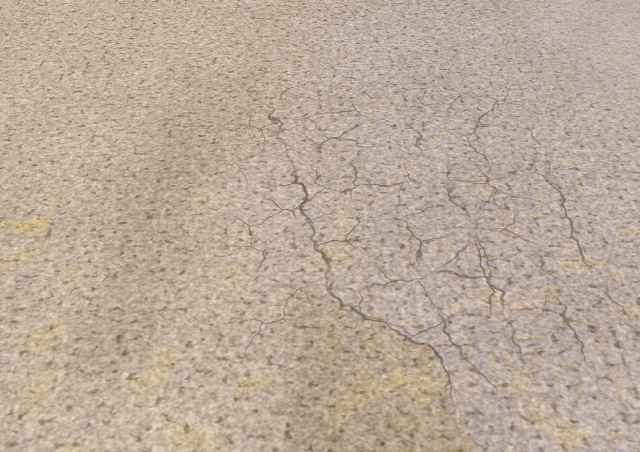
Write a Shadertoy shader that draws this texture.

```glsl
// Weathered asphalt seen at a slant: dusty tan on the left, mauve grey on the right.
// Gradient noise on a tilted ground plane gives the grain; warped Voronoi borders and
// wandering paths give the cracks; jittered cells scatter the loose stones.

const vec3 DUST = vec3(0.765, 0.700, 0.626);
const vec3 ASPHALT = vec3(0.735, 0.675, 0.635);
const vec3 HAZE = vec3(0.750, 0.697, 0.672);
const vec3 GRAVEL = vec3(0.705, 0.632, 0.545);
const vec3 OCHRE = vec3(0.800, 0.700, 0.520);
const vec3 CRACK = vec3(0.400, 0.335, 0.290);
const vec3 STONE = vec3(0.800, 0.735, 0.670);
const vec3 PAINT = vec3(0.880, 0.770, 0.450);
const float HORIZON = 2.0;         // height where the ground would vanish
const float GRAIN_CONTRAST = 0.125;
const float PIT_DEPTH = 0.17;
const float CRACK_CELLS = 9.5;     // crack cells per canvas height
const float CRACK_WIDTH = 0.0012;
const int LONG_CRACKS = 4;

vec2 hash2(vec2 p) {
    vec3 h = fract(p.xyx * vec3(0.1031, 0.1030, 0.0973));
    h += dot(h, h.yzx + 33.33);
    return fract((h.xx + h.yz) * h.zy);
}

float slope(vec2 cell, vec2 offset) {
    float angle = 6.2832 * hash2(cell).x;
    return dot(vec2(cos(angle), sin(angle)), offset);
}

// Gradient noise, roughly -0.7 to 0.7
float noise(vec2 p) {
    vec2 i = floor(p), f = fract(p);
    vec2 u = f * f * f * (f * (f * 6.0 - 15.0) + 10.0);
    vec2 e = vec2(1.0, 0.0);
    return mix(mix(slope(i, f), slope(i + e, f - e), u.x),
               mix(slope(i + e.yx, f - e.yx), slope(i + 1.0, f - 1.0), u.x), u.y);
}

// Smooth ramp from 0 at a to 1 at b, in either direction
float ramp(float a, float b, float x) {
    float t = clamp((x - a) / (b - a), 0.0, 1.0);
    return t * t * (3.0 - 2.0 * t);
}

// Distance to the nearest Voronoi border
float cellBorder(vec2 p) {
    vec2 i = floor(p), f = fract(p), nearest = vec2(0.0);
    float best = 9.0, border = 9.0;
    for (int k = 0; k < 9; k++) {
        vec2 g = vec2(k % 3 - 1, k / 3 - 1);
        vec2 r = g + hash2(i + g) - f;
        if (dot(r, r) < best) { best = dot(r, r); nearest = r; }
    }
    for (int k = 0; k < 25; k++) {
        vec2 g = vec2(k % 5 - 2, k / 5 - 2);
        vec2 r = g + hash2(i + g) - f, d = r - nearest;
        if (dot(d, d) > 0.0001) border = min(border, dot(0.5 * (r + nearest), normalize(d)));
    }
    return border;
}

// Scattered stones: x is the lit body, y the shadow below it
vec2 stones(vec2 p, float density, float blur) {
    vec2 cell = floor(p), rnd = hash2(cell + 71.0), size = hash2(cell + 19.0);
    vec2 d = fract(p) - mix(vec2(0.35), vec2(0.65), rnd);
    d += 0.12 * vec2(noise(p * 3.0), noise(p * 3.0 + 40.0));
    float radius = mix(0.12, 0.27, size.x), present = step(size.y, density);
    float body = ramp(radius + blur, radius - blur, length(d));
    float shade = ramp(radius + blur, radius - blur, length(d + vec2(-0.05, 0.13)));
    return present * vec2(body, shade * (1.0 - body));
}

// Main break: runs down the middle, then swings right around the gravel
float mainPath(float y) {
    return 0.55 + 0.33 * (0.815 - y) + 0.035 * ramp(0.82, 0.74, y) + 0.19 * ramp(0.36, 0.20, y);
}

void mainImage(out vec4 fragColor, in vec2 fragCoord) {
    vec2 uv = fragCoord / iResolution.y;
    float pixel = 1.0 / iResolution.y;

    // Tilted ground plane, scaled to canvas units near the middle
    float depth = 1.0 / (HORIZON - uv.y);
    vec2 ground = 1.5 * vec2((uv.x - 0.7) * depth, 2.4 * depth);

    // Wandering coordinates for ragged outlines
    vec2 wander = vec2(noise(ground * 13.0), noise(ground * 13.0 + 50.0)) * 0.030
                + vec2(noise(ground * 45.0), noise(ground * 45.0 + 90.0)) * 0.012;
    vec2 rough = uv + wander;
    float broad = noise(ground * 3.5 + 7.0), patches = noise(ground * 9.0 + 31.0);

    // Regions
    float right = ramp(0.45, 1.05, uv.x + 0.25 * broad);
    float haze = ramp(0.95, 1.4, uv.x) * ramp(0.62, 0.95, uv.y);
    float hollow = ramp(0.60, 0.68, rough.x) * ramp(0.01, -0.02, rough.x - mainPath(rough.y))
                 * ramp(0.38, 0.30, rough.y);
    float track = ramp(0.15, 0.02, abs(rough.x - 0.15 - 0.38 * uv.y)) * ramp(0.08, 0.25, uv.y)
                * ramp(0.92, 0.70, uv.y);
    float loose = max(hollow, 0.65 * track);

    // Ground colour
    vec3 color = mix(DUST, ASPHALT, right);
    color = mix(color, HAZE, haze);
    color = mix(color, GRAVEL, loose);
    float ochre = ramp(0.12, 0.5, patches) * ramp(0.75, 0.35, uv.y);
    color = mix(color, OCHRE, 0.4 * ochre);
    float tint = noise(ground * 38.0 + 11.0);
    color += tint * vec3(0.025, 0.005, -0.035) * (0.5 + right);
    color += 0.035 * broad + 0.03 * patches;

    // Fine grain and dark pits
    float grain = 0.7 * noise(ground * 42.0) + noise(ground * 85.0 + 5.0) + 0.9 * noise(ground * 150.0 + 9.0);
    float pits = ramp(0.18, 0.55, noise(ground * vec2(52.0, 62.0) + 17.0) + 0.4 * noise(ground * 110.0));
    float relief = mix(1.0, 0.55, haze);
    color += relief * (GRAIN_CONTRAST * grain - PIT_DEPTH * pits * vec3(0.95, 1.0, 1.0));

    // Painted dash at the left edge
    float paint = ramp(0.012, 0.005, abs(rough.y - 0.497)) * ramp(0.12, 0.10, rough.x);
    color = mix(color, PAINT, paint * ramp(-0.35, 0.2, grain) * 0.7);

    // Net of cracks
    float broken = ramp(-0.3, 0.3, noise(ground * 8.0 + 60.0));
    float zone = ramp(0.42, 0.62, uv.x) * ramp(1.4, 1.05, uv.x) * ramp(0.92, 0.72, uv.y)
               * (1.0 - hollow) * ramp(0.0, 0.3, uv.y);
    float edge = cellBorder((ground + wander * 0.8) * CRACK_CELLS) / CRACK_CELLS;
    float crack = 0.62 * zone * broken * ramp(CRACK_WIDTH + 1.2 * pixel, CRACK_WIDTH - 0.3 * pixel, edge);

    // Long slanting cracks and the main break
    for (int k = 0; k < LONG_CRACKS; k++) {
        float n = float(k), start = 0.82 - 0.05 * n;
        float path = 0.72 + 0.155 * n + 0.52 * (start - uv.y) + 0.05 * noise(vec2(uv.y * 5.0, n * 7.3));
        float line = ramp(CRACK_WIDTH + 1.6 * pixel, CRACK_WIDTH - 0.3 * pixel, 0.85 * abs(rough.x - path));
        float strength = ramp(-0.35, 0.25, noise(vec2(uv.y * 11.0, n + 3.4)));
        crack = max(crack, 0.65 * line * strength * ramp(start, start - 0.06, uv.y) * ramp(0.02, 0.2, uv.y));
    }
    float gap = abs(rough.x - mainPath(rough.y)) * mix(0.9, 0.5, ramp(0.38, 0.32, uv.y) * ramp(0.18, 0.24, uv.y));
    float seam = ramp(0.0035 + pixel, 0.0005, gap) * ramp(0.83, 0.80, uv.y) * ramp(0.05, 0.2, uv.y);
    crack = max(crack, 0.8 * seam * mix(0.45, 1.0, broken));
    color = mix(color, CRACK, crack);

    // Loose stones: fine grit and a few larger chips
    float rim = ramp(0.07, 0.0, gap) * ramp(0.40, 0.30, uv.y);
    vec2 grit = stones(ground * 55.0, 0.10 + 0.35 * max(loose, rim), 55.0 * pixel);
    vec2 chips = stones(ground * 24.0 + 3.0, 0.01 + 0.14 * max(loose, rim) * ramp(0.6, 0.3, uv.y), 24.0 * pixel);
    color = mix(color, CRACK, 0.4 * relief * max(grit.y, chips.y));
    color = mix(color, STONE + 0.06 * grain, relief * max(0.4 * grit.x, 0.6 * chips.x));

    fragColor = vec4(clamp(color, 0.0, 1.0), 1.0);
}
```
